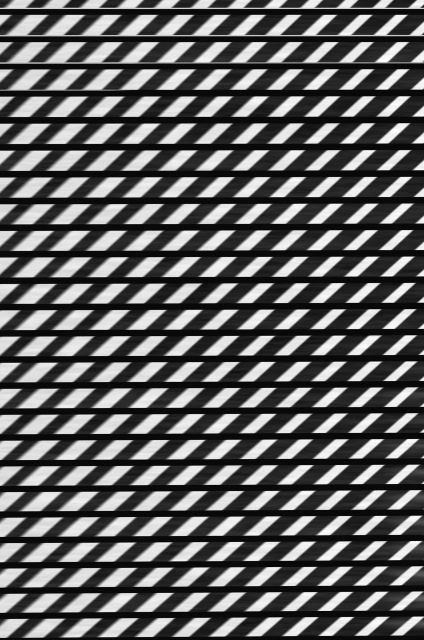
Reproduce this pattern procedurally as a WebGL 2 fragment shader.

```glsl
#version 300 es
precision highp float;
// Draws sunlit wooden blind slats crossed by soft diagonal stripes of light.

uniform vec2 u_resolution;
out vec4 fragColor;

// Slats: row n starts at FIRST_ROW + ROW_STEP * n - ROW_SHRINK * n * n from the top.
const float FIRST_ROW = 0.0221;
const float ROW_STEP = 0.04284;
const float ROW_SHRINK = 0.000078;
const float ROW_TILT = 0.004;
const float SLAT_SHARE = 0.78;      // the rest of each row is a dark gap

// Stripes: lengths in canvas widths, widths in pitches.
const float STRIPE_ORIGIN = 0.1167;
const float STRIPE_PITCH = 0.0867;
const float PITCH_SQUEEZE = 0.0273;
const float ROW_DRIFT = 0.00173;
const float SLANT = 0.068;          // sideways run over one row
const float WIDTH_LEFT = 0.61;
const float WIDTH_RIGHT = 0.35;
const float ROW_JITTER = 0.04;

// Tones
const float GAP_TONE = 0.035;
const float WOOD_TONE = 0.135;
const float LIGHT_TONE = 0.92;
const float GRAIN = 0.13;
const float GLINT = 0.2;

// Thin light leaks below the uppermost slats
const float LEAK_HALF_WIDTH = 0.022;
const float LEAK_TONE = 0.85;

float hash(vec2 p) {
  vec3 q = fract(p.xyx * 0.1031);
  q += dot(q, q.yzx + 33.33);
  return fract((q.x + q.y) * q.z);
}

float noise(vec2 p) {
  vec2 cell = floor(p);
  vec2 f = fract(p);
  f = f * f * (3.0 - 2.0 * f);
  float low = mix(hash(cell), hash(cell + vec2(1.0, 0.0)), f.x);
  float high = mix(hash(cell + vec2(0.0, 1.0)), hash(cell + vec2(1.0)), f.x);
  return mix(low, high, f.y);
}

// Horizontal wood fibres, centred on zero
float woodGrain(vec2 p) {
  float sum = 0.0;
  float gain = 0.5;
  vec2 scale = vec2(9.0, 170.0);
  for (int i = 0; i < 3; i++) {
    sum += gain * (noise(p * scale + 17.0 * float(i)) - 0.5);
    scale *= vec2(2.3, 1.8);
    gain *= 0.7;
  }
  return sum;
}

// Row coordinate for a distance below the top edge
float rowAt(float depth) {
  float root = ROW_STEP * ROW_STEP - 4.0 * ROW_SHRINK * (depth - FIRST_ROW);
  return (ROW_STEP - sqrt(max(root, 0.0))) / (2.0 * ROW_SHRINK);
}

// Light across one stripe; the left side has a broader penumbra
float stripeLight(float x, float row, float f) {
  float p = x + SLANT * f - ROW_DRIFT * row - STRIPE_ORIGIN;
  float k = p / STRIPE_PITCH * (1.0 + PITCH_SQUEEZE * p);
  k += ROW_JITTER * (hash(vec2(row + 40.0, 3.0)) - 0.5);
  float halfWidth = 0.5 * mix(WIDTH_LEFT, WIDTH_RIGHT, x);
  float c = fract(k + halfWidth + 0.5) - 0.5;
  float softLeft = mix(0.15, 0.07, x);
  float softRight = mix(0.07, 0.05, x);
  float left = smoothstep(-halfWidth - softLeft * 0.5, -halfWidth + softLeft, c);
  float right = 1.0 - smoothstep(halfWidth - softRight, halfWidth + softRight, c);
  return left * right;
}

void main() {
  vec2 uv = gl_FragCoord.xy / u_resolution;
  float depth = 1.0 - uv.y;
  depth += ROW_TILT * uv.x * depth;
  float n = rowAt(depth);
  float row = floor(n);
  float f = n - row;
  float aa = 0.7 / (u_resolution.y * ROW_STEP);

  // Wood, slightly different on every slat
  float grain = woodGrain(uv + vec2(hash(vec2(row + 40.0, 7.0)) * 5.0, 0.0));
  float slatShade = 0.9 + 0.2 * hash(vec2(row + 40.0, 11.0));
  float wood = WOOD_TONE * slatShade * mix(0.85, 1.15, f) + GRAIN * grain;
  float glint = smoothstep(0.85, 1.0, uv.x) * smoothstep(0.4, 0.9, depth);
  wood += GLINT * glint * exp(-40.0 * (f - 0.3) * (f - 0.3));

  // Sunlight on the wood
  float sun = LIGHT_TONE * mix(0.95, 1.03, uv.x) + 0.9 * GRAIN * grain;
  float tone = mix(wood, sun, stripeLight(uv.x, row, f));

  // Dark gap between slats
  float slat = smoothstep(0.0, 2.0 * aa, f);
  slat *= 1.0 - smoothstep(SLAT_SHARE - aa, SLAT_SHARE + aa, f);
  tone = mix(GAP_TONE, tone, slat);

  // Leaks fade out down the blind, sooner on the right
  float lastLeak = mix(2.6, 1.7, smoothstep(0.25, 0.35, uv.x));
  float leak = clamp(lastLeak - row, 0.0, 1.0);
  float leakDistance = abs(f - SLAT_SHARE - 0.01) - LEAK_HALF_WIDTH;
  leak *= 1.0 - smoothstep(-aa, aa, leakDistance);
  tone = mix(tone, LEAK_TONE, leak);

  fragColor = vec4(vec3(clamp(tone, 0.0, 1.0)), 1.0);
}
```
